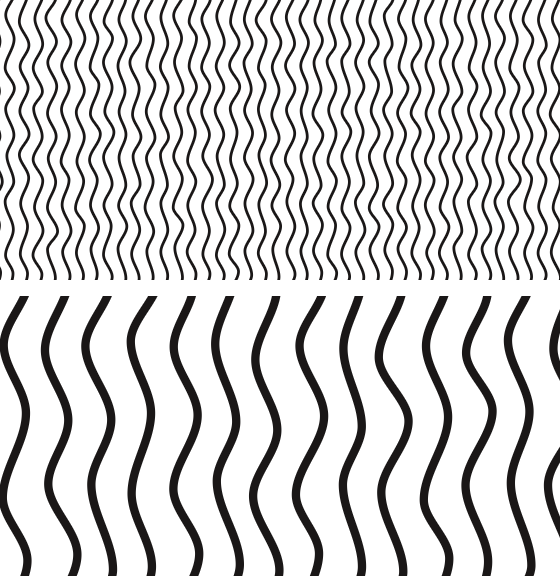
Top, the full canvas; bottom, a detail of the centre.
This pattern is drawn by a Shadertoy shader. Its source:

```glsl
// Upright wavy ink lines, side by side, with hand-drawn unevenness.

// Lengths are fractions of the canvas height.
const vec3  PAPER        = vec3(1.0);
const vec3  INK          = vec3(0.10, 0.09, 0.09);
const float PITCH        = 0.05;    // distance between lines
const float LINE_SHIFT   = 0.036;   // centre of line zero
const float LINE_WIDTH   = 0.0099;
const float BENDS        = 12.0;    // half waves down the canvas
const float BEND_SHIFT   = 0.22;    // height of bend zero, in half waves
const float AMPLITUDE    = 0.0142;
const float SWAY_JITTER  = 0.0038;  // sideways unevenness of the bends
const float BEND_JITTER  = 0.16;    // upright unevenness, in half waves
const float BULGE        = 0.005;   // extra reach of a rare wide bend
const float BULGE_CHANCE = 0.04;

float hash(vec2 p) {
    return fract(sin(dot(p, vec2(127.1, 311.7))) * 43758.5453);
}

// Height of a bend, in half waves
float bendHeight(float line, float bend) {
    return bend + BEND_JITTER * (2.0 * hash(vec2(line, bend) + 17.3) - 1.0);
}

// Sideways reach of a bend; even bends lean right, odd ones left
float bendReach(float line, float bend) {
    vec2 id = vec2(line, bend);
    float side = 1.0 - 2.0 * mod(bend, 2.0);
    float jitter = SWAY_JITTER * (2.0 * hash(id) - 1.0);
    float bulge = BULGE * step(hash(id + 41.7), BULGE_CHANCE);
    return side * (AMPLITUDE + bulge) + jitter;
}

// Distance from p to the centre of one wavy line
float waveDistance(vec2 p, float line) {
    float height = p.y * BENDS - BEND_SHIFT;

    // Find the pair of bends around this height
    float bend = floor(height);
    if (height < bendHeight(line, bend)) bend -= 1.0;
    else if (height > bendHeight(line, bend + 1.0)) bend += 1.0;

    float low = bendHeight(line, bend);
    float span = bendHeight(line, bend + 1.0) - low;
    float t = clamp((height - low) / span, 0.0, 1.0);

    // Ease between the bends, upright at each of them
    float start = bendReach(line, bend);
    float travel = bendReach(line, bend + 1.0) - start;
    float x = LINE_SHIFT + line * PITCH + start + travel * t * t * (3.0 - 2.0 * t);
    float slope = travel * 6.0 * t * (1.0 - t) * BENDS / span;
    return abs(p.x - x) / sqrt(1.0 + slope * slope);
}

void mainImage(out vec4 fragColor, in vec2 fragCoord) {
    vec2 p = fragCoord / iResolution.y;
    float nearest = floor((p.x - LINE_SHIFT) / PITCH + 0.5);

    // Neighbours may sway into this column
    float d = 1.0;
    for (float k = -1.0; k <= 1.0; k++) {
        d = min(d, waveDistance(p, nearest + k));
    }

    // Edge softened over one pixel
    float cover = clamp(0.5 + (0.5 * LINE_WIDTH - d) * iResolution.y, 0.0, 1.0);
    fragColor = vec4(mix(PAPER, INK, cover), 1.0);
}
```
